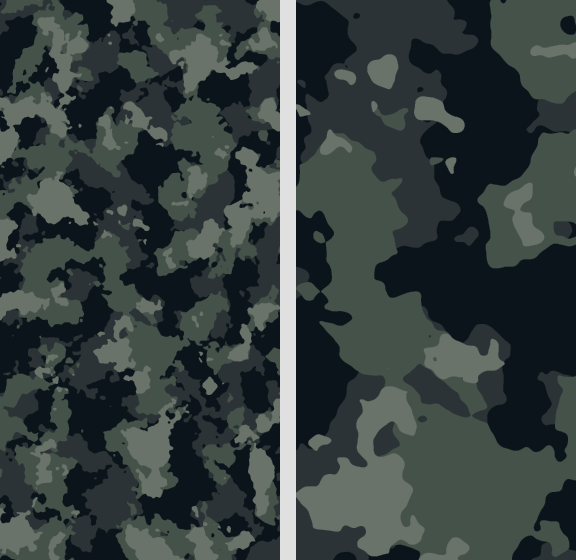
Left, the full canvas; right, a detail of the centre.
Write a WebGL 1 fragment shader that draws this pattern.

```glsl
precision highp float;
// Woodland camouflage: ragged patches of grey, green and pale green on near-black.
// Each tone is a thresholded fractal gradient noise, painted over the one before;
// the pale tone is correlated with the green so that it tends to sit inside it.

uniform vec2 u_resolution;

#define PATCH_FREQUENCY 5.5   // noise cells across the canvas width
#define ROUGHNESS 0.52        // amplitude ratio between octaves
#define GREY_LEVEL 0.22       // thresholds, in standard deviations
#define GREEN_LEVEL 0.30
#define PALE_LEVEL 0.95
#define PALE_IN_GREEN 0.6     // correlation of the pale and green fields
#define EDGE_PIXELS 1.2       // width of the antialiasing footprint

const int OCTAVES = 4;
const float NOISE_DEVIATION = 0.216;  // of one octave of gradient noise

const vec3 BLACK = vec3(0.04, 0.08, 0.10);
const vec3 GREY  = vec3(0.17, 0.20, 0.21);
const vec3 GREEN = vec3(0.27, 0.32, 0.29);
const vec3 PALE  = vec3(0.41, 0.45, 0.41);

float hash(vec2 cell) {
  vec3 q = fract(vec3(cell.xyx) * vec3(0.1031, 0.1030, 0.0973));
  q += dot(q, q.yzx + 33.33);
  return fract((q.x + q.y) * q.z);
}

// Slope contribution of one lattice corner with a random unit gradient.
float corner(vec2 cell, vec2 offset) {
  float angle = 6.28318 * hash(cell);
  return dot(vec2(cos(angle), sin(angle)), offset);
}

float gradientNoise(vec2 p) {
  vec2 cell = floor(p);
  vec2 f = p - cell;
  vec2 w = f * f * f * (f * (f * 6.0 - 15.0) + 10.0);
  vec2 e = vec2(1.0, 0.0);
  float low = mix(corner(cell, f), corner(cell + e, f - e), w.x);
  float high = mix(corner(cell + e.yx, f - e.yx), corner(cell + 1.0, f - 1.0), w.x);
  return mix(low, high, w.y);
}

// Fractal sum scaled to unit standard deviation.
float patchField(vec2 p, vec2 seed) {
  mat2 turnAndDouble = mat2(1.68, 1.26, -1.26, 1.68);
  float sum = 0.0, power = 0.0, amplitude = 1.0;
  p = p * PATCH_FREQUENCY;
  for (int i = 0; i < OCTAVES; i++) {
    sum += amplitude * gradientNoise(p + seed);
    power += amplitude * amplitude;
    amplitude *= ROUGHNESS;
    p = turnAndDouble * p + 7.37;
  }
  return sum / (NOISE_DEVIATION * sqrt(power));
}

vec3 camouflage(vec2 p) {
  float grey = patchField(p, vec2(213.2, 148.7));
  float green = patchField(p, vec2(371.6, 262.3));
  float other = patchField(p, vec2(129.4, 417.8));
  float pale = PALE_IN_GREEN * green + sqrt(1.0 - PALE_IN_GREEN * PALE_IN_GREEN) * other;

  vec3 color = mix(BLACK, GREY, step(GREY_LEVEL, grey));
  color = mix(color, GREEN, step(GREEN_LEVEL, green));
  return mix(color, PALE, step(PALE_LEVEL, pale));
}

void main() {
  // Average a 3 x 3 grid of samples to smooth the edges.
  vec3 total = vec3(0.0);
  for (int j = -1; j <= 1; j++) {
    for (int i = -1; i <= 1; i++) {
      vec2 shift = vec2(float(i), float(j)) * EDGE_PIXELS / 3.0;
      total += camouflage((gl_FragCoord.xy + shift) / u_resolution.x);
    }
  }
  gl_FragColor = vec4(total / 9.0, 1.0);
}
```
